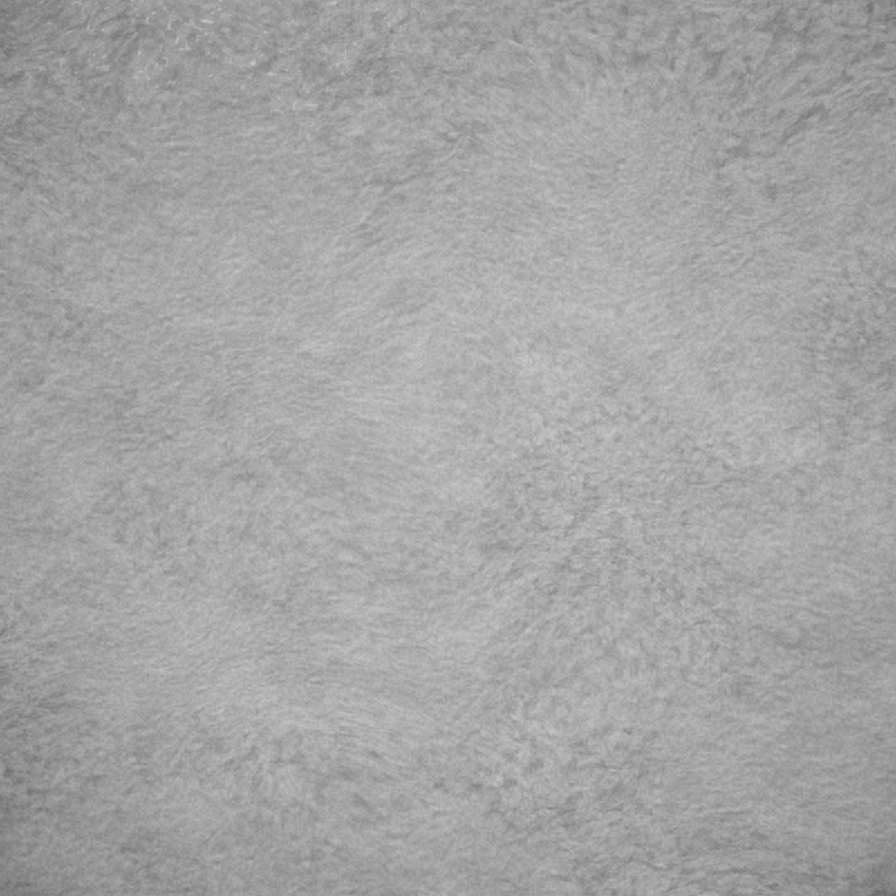
Write a three.js fragment shader that draws this texture.

```glsl
// Grey suede-like plaster: embossed fine grain, worn mottled patches and a soft vignette.
varying vec2 vUv;

float hash(vec2 p) {
  vec3 q = fract(vec3(p.xyx) * 0.1031);
  q += dot(q, q.yzx + 33.33);
  return fract((q.x + q.y) * q.z);
}

float noise(vec2 p) {
  vec2 cell = floor(p);
  vec2 f = fract(p);
  f = f * f * (3.0 - 2.0 * f);
  float low = mix(hash(cell), hash(cell + vec2(1.0, 0.0)), f.x);
  float high = mix(hash(cell + vec2(0.0, 1.0)), hash(cell + 1.0), f.x);
  return mix(low, high, f.y);
}

float fbm(vec2 p) {
  float sum = 0.0;
  float weight = 0.5;
  for (int i = 0; i < 5; i++) {
    sum += weight * noise(p);
    p = mat2(1.6, 1.2, -1.2, 1.6) * p + 17.3;
    weight *= 0.5;
  }
  return sum / 0.97;
}

// Height of the wrinkled skin, stretched slightly sideways
float relief(vec2 p) {
  return 0.6 * noise(p * vec2(110.0, 160.0))
       + 0.4 * noise(mat2(0.8, 0.6, -0.6, 0.8) * p * vec2(190.0, 230.0) + 41.0);
}

void main() {
  vec2 uv = vUv;

  // Slow bends that turn the direction of the wrinkles from place to place
  vec2 bend = vec2(noise(uv * 6.0 + 3.0), noise(uv * 6.0 + 29.0)) - 0.5;
  vec2 jitter = vec2(noise(uv * 45.0 + 11.0), noise(uv * 45.0 + 67.0)) - 0.5;
  vec2 skin = uv + 0.07 * bend + 0.007 * jitter;

  // Vignette, brightest near the middle
  float radius = length(uv - vec2(0.52, 0.51));
  float shade = 0.712 - 0.29 * radius * radius;
  shade -= 0.08 * smoothstep(0.64, 0.73, radius);

  // Broad clouds and smaller mottling
  shade += 0.065 * (fbm(uv * vec2(4.0, 5.0) + 7.0) - 0.5);
  shade += 0.08 * (fbm(skin * vec2(22.0, 30.0) + 50.0) - 0.5);

  // Worn patches broken up into many small dark pits
  float worn = smoothstep(0.40, 0.68, fbm(uv * vec2(6.0, 7.5) + 91.0));
  float pits = smoothstep(0.42, 0.72, fbm(skin * vec2(95.0, 125.0) + 13.0));
  shade -= (0.020 + 0.045 * worn) * pits;

  // Thin wandering creases between the grains
  float ridge = 1.0 - abs(2.0 * noise(skin * vec2(70.0, 105.0) + 23.0) - 1.0);
  shade -= (0.012 + 0.018 * worn) * smoothstep(0.65, 1.0, ridge);

  // Grain lit from above, topped by fine tooth
  float slope = relief(skin + vec2(-0.0010, 0.0024)) - relief(skin);
  shade -= 0.125 * slope;
  shade += 0.065 * (noise(uv * 400.0 + 5.0) - 0.5);

  // Sparse pale flecks towards the upper left
  float fleckArea = smoothstep(0.45, 0.05, length((uv - vec2(0.2, 1.0)) * vec2(1.0, 1.6)));
  float flecks = smoothstep(0.78, 0.95, noise(skin * vec2(190.0, 230.0) + 70.0));
  shade += 0.09 * fleckArea * flecks;

  gl_FragColor = vec4(vec3(shade), 1.0);
}
```
